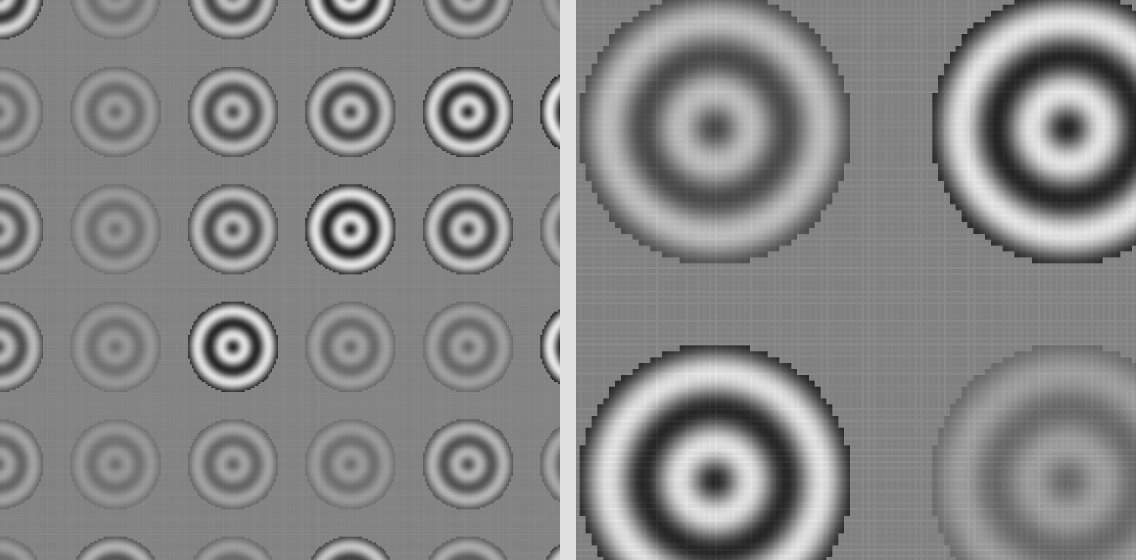
Left: the whole. Right: its middle third, enlarged.
This pattern is drawn by a WebGL 2 fragment shader. Its source:

```glsl
#version 300 es
precision highp float;

uniform vec2 u_resolution;
out vec4 outColor;

// Layout, in canvas units
const vec2 FIRST_CENTER = vec2(-0.0036, -0.039);
const float PITCH = 0.2098;

// Disc shape, in units of the pitch
const float CELLS_PER_PITCH = 60.0;
const float DISC_RADIUS = 0.39;
const float RING_PERIOD = 0.2016;

// Tone
const vec3 BACKGROUND = vec3(0.503);
const float RING_AMPLITUDE = 0.42;
const float MIN_CONTRAST = 0.17;
const float MAX_CONTRAST = 1.0;
const float CONTRAST_SKEW = 1.8;

// Faint weave of light lines between the cells
const float WEAVE_WIDTH = 0.35;
const float WEAVE_STRENGTH = 0.04;

const int SAMPLES = 3;
const float TAU = 6.2831853;

float hash(vec2 p) {
    return fract(sin(dot(p, vec2(127.1, 311.7))) * 43758.5453);
}

// Concentric rings, dark at the center, cut by a stair-stepped outline
float rings(vec2 grid) {
    vec2 id = floor(grid + 0.5);
    vec2 local = grid - id;
    vec2 stepped = (floor(local * CELLS_PER_PITCH) + 0.5) / CELLS_PER_PITCH;
    float inside = step(length(stepped), DISC_RADIUS);
    float contrast = mix(MIN_CONTRAST, MAX_CONTRAST,
                         pow(hash(id + 3.0), CONTRAST_SKEW));
    return -cos(TAU * length(local) / RING_PERIOD) * contrast * inside;
}

// Thin cell borders, each row and column with its own strength
float weave(vec2 grid) {
    vec2 cell = grid * CELLS_PER_PITCH;
    vec2 index = floor(cell);
    vec2 line = step(fract(cell), vec2(WEAVE_WIDTH));
    vec2 strength = vec2(hash(vec2(index.x, 17.0)), hash(vec2(41.0, index.y)));
    return max(line.x * strength.x, line.y * strength.y);
}

void main() {
    float canvasSize = min(u_resolution.x, u_resolution.y);
    float tone = 0.0;

    // Average a small block of samples to smooth the edges
    for (int j = 0; j < SAMPLES; j++) {
        for (int i = 0; i < SAMPLES; i++) {
            vec2 offset = (vec2(i, j) + 0.5) / float(SAMPLES) - 0.5;
            vec2 uv = (gl_FragCoord.xy + offset) / canvasSize;
            vec2 grid = (uv - FIRST_CENTER) / PITCH;
            tone += RING_AMPLITUDE * rings(grid) + WEAVE_STRENGTH * weave(grid);
        }
    }
    tone /= float(SAMPLES * SAMPLES);

    outColor = vec4(clamp(BACKGROUND + tone, 0.0, 1.0), 1.0);
}
```
